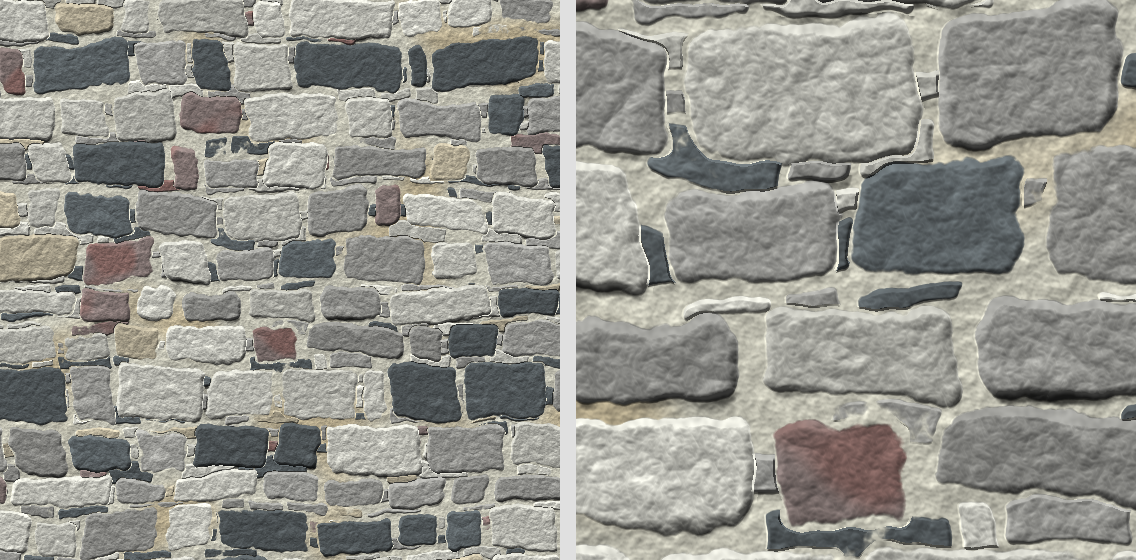
Left: the whole. Right: its middle third, enlarged.
This texture is drawn by a Shadertoy shader. Its source:

```glsl
// Draws a sunlit rubble wall: rough grey and slate stones in pale, crumbly mortar.

struct Stone { float dist; vec2 id; };
struct Surface { float height; float stoneMask; float grain; vec2 id; };

vec2 hash2(vec2 p) {
    vec3 q = fract(p.xyx * vec3(.1031, .1030, .0973));
    q += dot(q, q.yzx + 33.33);
    return fract((q.xx + q.yz) * q.zy);
}

vec2 gradientAt(vec2 cell) {
    float angle = 6.2832 * hash2(cell).x;
    return vec2(cos(angle), sin(angle));
}

float gradientNoise(vec2 p) {
    vec2 i = floor(p), f = p - i, e = vec2(1, 0);
    vec2 u = f * f * f * (f * (f * 6. - 15.) + 10.);
    float low = mix(dot(gradientAt(i), f), dot(gradientAt(i + e), f - e), u.x);
    float high = mix(dot(gradientAt(i + e.yx), f - e.yx),
                     dot(gradientAt(i + 1.), f - 1.), u.x);
    return 1.4 * mix(low, high, u.y);
}

// Layered noise; crease blends from soft lumps to sharp fractures.
float roughness(vec2 p, float crease) {
    float sum = 0., amplitude = .5;
    for (int i = 0; i < 4; i++) {
        float n = gradientNoise(p);
        sum += amplitude * mix(n, 2. * abs(n) - .6, crease);
        p = mat2(1.6, 1.2, -1.2, 1.6) * p + 17.3;
        amplitude *= .52;
    }
    return sum;
}

float roundedBox(vec2 p, vec2 halfSize, float radius) {
    radius = min(radius, min(halfSize.x, halfSize.y));
    vec2 q = abs(p) - halfSize + radius;
    return length(max(q, 0.)) + min(max(q.x, q.y), 0.) - radius;
}

float joint(float index, float row, float jitter) {
    return index + jitter * (hash2(vec2(index, row)).x - .5);
}

// Nearest stone in uneven courses; counts is columns and rows per canvas.
Stone nearestStone(vec2 p, vec2 counts, float gap, float radius) {
    Stone nearest = Stone(1., vec2(0));
    vec2 grid = p * counts;
    for (int j = -1; j <= 1; j++) {
        float row = floor(grid.y) + float(j);
        float bottom = joint(row, 91., .45), top = joint(row + 1., 91., .45);
        float x = grid.x + 5. * hash2(vec2(row, 57)).y;
        for (int i = -1; i <= 1; i++) {
            float column = floor(x) + float(i);
            float left = joint(column, row, .75), right = joint(column + 1., row, .75);
            vec2 id = vec2(column, row), shape = hash2(id + 31.), lean = hash2(id + 67.) - .5;
            vec2 local = (vec2(x, grid.y) - .5 * vec2(left + right, bottom + top)) / counts;
            vec2 inset = gap * vec2(.25 + .35 * shape.x, .2 + shape.y * shape.y);
            local.y += inset.y * lean.x * 1.4;
            local += lean * vec2(.3, .2) * local.yx;
            vec2 halfSize = .5 * vec2(right - left, top - bottom) / counts - inset;
            float d = roundedBox(local, max(halfSize, .002), radius);
            if (d < nearest.dist) nearest = Stone(d, id);
        }
    }
    return nearest;
}

// Relief of the big stones, the thin filler stones and the mortar.
Surface wallSurface(vec2 p) {
    vec2 q = p + vec2(0, .016 * gradientNoise(p * 4.));
    q += .007 * vec2(gradientNoise(p * 17.), gradientNoise(p * 17. + 40.));
    q += .0025 * vec2(gradientNoise(p * 60.), gradientNoise(p * 60. + 80.));
    Stone block = nearestStone(q, vec2(8.2, 12.), .011, .014);
    Stone chip = nearestStone(q + .37, vec2(14., 31.), .006, .006);
    float blockHeight = (.008 + .003 * hash2(block.id + 5.).x) * smoothstep(.004, -.008, block.dist);
    float chipHeight = .0085 * smoothstep(.002, -.004, chip.dist) * step(.35, hash2(chip.id).y);
    bool isBlock = blockHeight > chipHeight || block.dist < -.001;
    vec2 id = isBlock ? block.id : chip.id + 200.;
    float grain = roughness(p * 34. + id * 3.7, .65);
    float stone = (isBlock ? blockHeight : chipHeight) + .0045 * grain;
    float mortar = .0052 + .0045 * gradientNoise(p * 9. + 12.) + .0035 * roughness(p * 52., .2);
    mortar -= .006 * smoothstep(-.006, -.016, block.dist);
    return Surface(max(stone, mortar), smoothstep(-.0008, .0008, stone - mortar), grain, id);
}

vec3 stoneColor(vec2 id, vec2 p) {
    const vec3 pale = vec3(.69, .69, .66), grey = vec3(.55, .55, .535);
    const vec3 slate = vec3(.32, .345, .355), plum = vec3(.49, .44, .43);
    const vec3 sand = vec3(.65, .62, .54), rust = vec3(.50, .36, .34);
    vec2 pick = hash2(id + 11.);
    float stain = smoothstep(0., .4, gradientNoise(p * 14. + id));
    vec3 color = pick.x < .36 ? pale : pick.x < .61 ? grey : pick.x < .87 ? slate
               : pick.x < .93 ? mix(plum, rust, stain * .7) : sand;
    return color * (.9 + .2 * pick.y);
}

void mainImage(out vec4 fragColor, in vec2 fragCoord) {
    vec2 p = fragCoord / iResolution.y;
    const float probe = .0014;
    Surface here = wallSurface(p);
    float slopeX = (wallSurface(p + vec2(probe, 0)).height - here.height) / probe;
    float slopeY = (wallSurface(p + vec2(0, probe)).height - here.height) / probe;
    float blocker = wallSurface(p + vec2(-.002, .007)).height;

    // Stone and mortar pigments
    float speckle = gradientNoise(p * 210.);
    vec3 stone = stoneColor(here.id, p) * (1. + .16 * here.grain + .09 * speckle);
    float ochre = smoothstep(.1, .7, gradientNoise(p * 6. + 70.));
    vec3 mortar = mix(vec3(.74, .735, .68), vec3(.68, .62, .49), .75 * ochre);
    mortar *= 1. + .08 * speckle;
    vec3 color = mix(mortar, stone, here.stoneMask);

    // Light from above, cast shadow and dark open joints
    float light = clamp(1. - .55 * slopeY + .22 * slopeX, .4, 1.3);
    float shadow = smoothstep(.0025, .008, blocker - here.height);
    float crevice = smoothstep(.0035, -.0005, here.height);
    color *= light * (1. - .62 * shadow) * (1. - .55 * crevice);
    fragColor = vec4(clamp(color, 0., 1.), 1);
}
```
